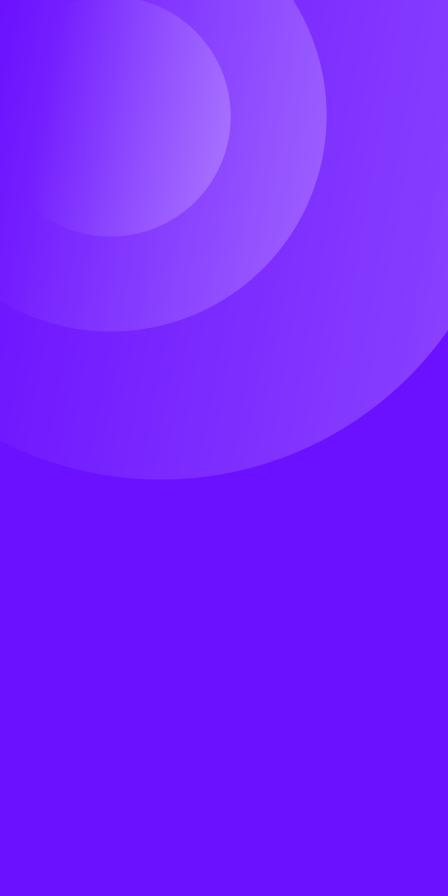
Reproduce this background procedurally as a WebGL 2 fragment shader.

```glsl
#version 300 es
precision highp float;
// Violet backdrop with three translucent discs glowing toward the right.

uniform vec2 u_resolution;
out vec4 fragColor;

// Lengths are in canvas widths, with the origin at the lower left.
const vec3 VIOLET = vec3(0.420, 0.066, 1.0);
const vec3 GLOW = vec3(1.0);

// Each disc: centre x, centre y, radius.
const int DISC_COUNT = 3;
const vec3 DISCS[DISC_COUNT] = vec3[](
    vec3(0.359, 1.712, 0.7825),
    vec3(0.247, 1.742, 0.482),
    vec3(0.247, 1.740, 0.268)
);

const float GLOW_TILT = -0.175;  // gradient angle, in radians
const float GLOW_START = -0.55;  // where the fade begins, in disc radii
const float GLOW_OPACITY = 0.21; // opacity at the bright rim

// Antialiased coverage of a disc.
float discMask(vec2 p, vec3 disc, float pixel) {
    float dist = length(p - disc.xy) - disc.z;
    return clamp(0.5 - dist / pixel, 0.0, 1.0);
}

// Linear fade across a disc, from clear to its full opacity.
float discGlow(vec2 p, vec3 disc) {
    vec2 direction = vec2(cos(GLOW_TILT), sin(GLOW_TILT));
    float along = dot(p - disc.xy, direction) / disc.z;
    return GLOW_OPACITY * clamp((along - GLOW_START) / (1.0 - GLOW_START), 0.0, 1.0);
}

void main() {
    float pixel = 1.0 / u_resolution.x;
    vec2 p = gl_FragCoord.xy * pixel;
    vec3 color = VIOLET;

    // Layer the discs from the largest to the smallest.
    for (int i = 0; i < DISC_COUNT; i++) {
        float alpha = discMask(p, DISCS[i], pixel) * discGlow(p, DISCS[i]);
        color = mix(color, GLOW, alpha);
    }

    fragColor = vec4(color, 1.0);
}
```
